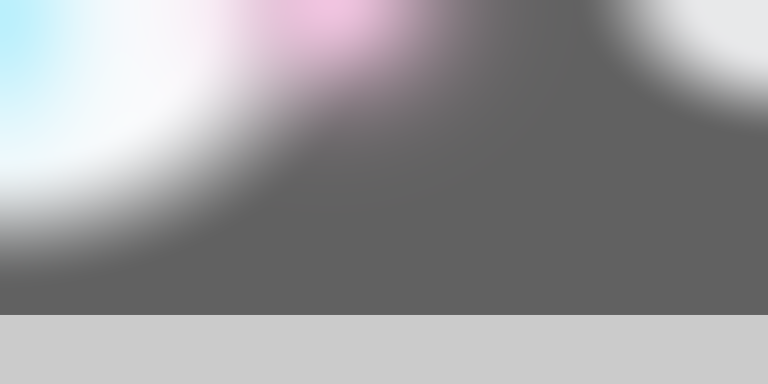
This background is drawn by a Shadertoy shader. Its source:

```glsl
// Soft white, pink and cyan glows on a dark grey wall above a flat pale band.
#define WALL_COLOR  vec3(0.380)
#define BAND_COLOR  vec3(0.796)
#define WHITE_COLOR vec3(0.982, 0.985, 0.990)
#define PINK_COLOR  vec3(0.945, 0.770, 0.880)
#define CYAN_COLOR  vec3(0.730, 0.940, 0.990)
#define PALE_COLOR  vec3(0.910, 0.912, 0.918)
#define BAND_HEIGHT 0.180

// Distance from the centre of an ellipse, 1.0 on its outline
float ellipseRadius(vec2 p, vec2 center, vec2 radii) {
    return length((p - center) / radii);
}

// Filled ellipse with a wide soft rim
float softDisc(vec2 p, vec2 center, vec2 radii, float inner, float outer) {
    return 1.0 - smoothstep(inner, outer, ellipseRadius(p, center, radii));
}

// Gaussian spot of light
float glow(vec2 p, vec2 center, vec2 radii) {
    float r = ellipseRadius(p, center, radii);
    return exp(-r * r);
}

void mainImage(out vec4 fragColor, in vec2 fragCoord) {
    // Canvas units: x runs from 0 to 2, y from 0 to 1
    vec2 p = fragCoord / iResolution.xy * vec2(2.0, 1.0);
    vec3 color = WALL_COLOR;

    // Large light in the upper left, tinted cyan and pink
    color = mix(color, WHITE_COLOR, softDisc(p, vec2(0.0, 1.0), vec2(0.742, 0.56), 0.72, 1.35));
    color = mix(color, PINK_COLOR, glow(p, vec2(0.86, 1.0), vec2(0.28, 0.237)));
    color = mix(color, CYAN_COLOR, glow(p, vec2(0.0, 0.97), vec2(0.20, 0.30)));

    // Smaller light in the upper right corner
    color = mix(color, PALE_COLOR, softDisc(p, vec2(2.057, 1.026), vec2(0.39, 0.273), 0.60, 1.45));

    // Flat band along the bottom with a smoothed edge
    float halfPixel = 0.5 / iResolution.y;
    float wall = smoothstep(BAND_HEIGHT - halfPixel, BAND_HEIGHT + halfPixel, p.y);
    color = mix(BAND_COLOR, color, wall);

    fragColor = vec4(color, 1.0);
}
```
